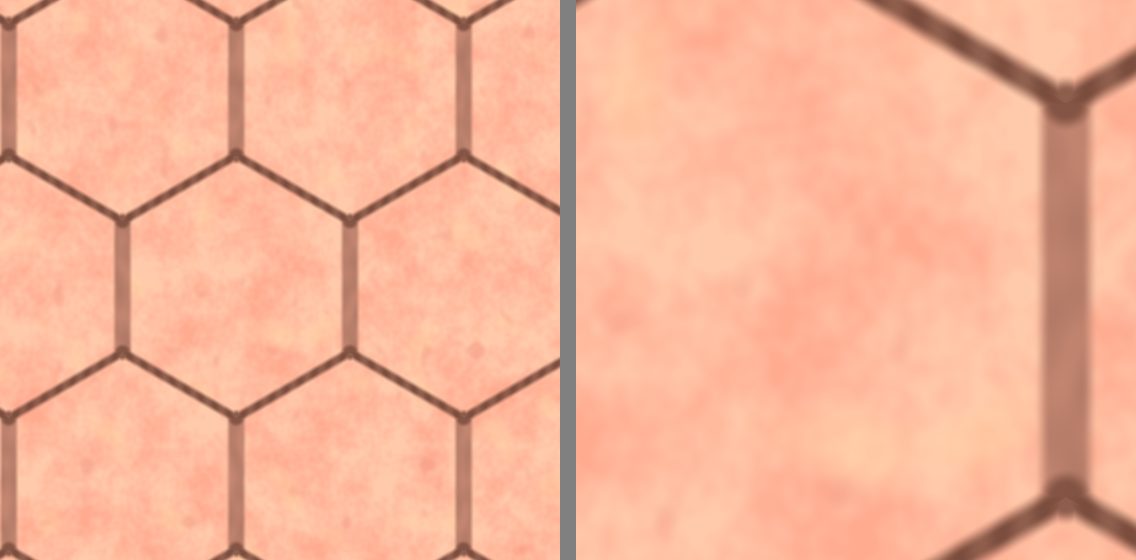
Left, the full canvas; right, a detail of the centre.
A WebGL 2 fragment shader for this pattern:

```glsl
#version 300 es
precision highp float;
// Mottled peach hexagon tiles with wide soft uprights and thin dark slanted joints.

#define TILE_PITCH 0.40625
#define TILE_CENTER vec2(0.4219, 0.4880)
#define UPRIGHT_HALF 0.0143
#define SLANT_HALF 0.0072
#define NODE_RADIUS 0.0125
#define EDGE_SOFTNESS 0.0050
#define BEADS_PER_PITCH 16.0
#define BEAD_STRENGTH 0.16
#define MOTTLE_SCALE 8.5
#define MOTTLE_CONTRAST 1.6

uniform vec2 u_resolution;
out vec4 fragColor;

const float TAU = 6.2831853;
const float SQRT3 = 1.7320508;
const vec3 PEACH = vec3(1.00, 0.79, 0.67);
const vec3 PINK = vec3(1.00, 0.67, 0.565);
const vec3 CREAM = vec3(1.00, 0.83, 0.65);
const vec3 BLUSH = vec3(0.95, 0.60, 0.51);
const vec3 UPRIGHT = vec3(0.73, 0.50, 0.42);
const vec3 SLANT = vec3(0.48, 0.30, 0.24);

// Unit gradient for a lattice point
vec2 gradientAt(vec2 cell) {
  uvec2 q = uvec2(ivec2(cell) + 4096) * uvec2(1597334673u, 3812015801u);
  uint h = q.x ^ q.y;
  h = (h ^ (h >> 15u)) * 2246822519u;
  h ^= h >> 13u;
  float angle = float(h & 65535u) / 65536.0 * TAU;
  return vec2(cos(angle), sin(angle));
}

float gradientNoise(vec2 p) {
  vec2 i = floor(p), f = p - i;
  vec2 w = f * f * f * (f * (f * 6.0 - 15.0) + 10.0);
  vec2 e = vec2(1.0, 0.0);
  float a = dot(gradientAt(i), f);
  float b = dot(gradientAt(i + e.xy), f - e.xy);
  float c = dot(gradientAt(i + e.yx), f - e.yx);
  float d = dot(gradientAt(i + e.xx), f - e.xx);
  return mix(mix(a, b, w.x), mix(c, d, w.x), w.y);
}

float fractalNoise(vec2 p) {
  float sum = 0.0, weight = 0.42;
  for (int octave = 0; octave < 4; octave++) {
    sum += weight * gradientNoise(p);
    p = p * 2.13 + vec2(17.3, 9.1);
    weight *= 0.78;
  }
  return sum;
}

// Offset from the nearest tile centre, in units of the pitch
vec2 hexLocal(vec2 p) {
  vec2 period = vec2(1.0, SQRT3);
  vec2 a = p - period * floor(p / period + 0.5);
  vec2 q = p - 0.5 * period;
  vec2 b = q - period * floor(q / period + 0.5);
  return dot(a, a) < dot(b, b) ? a : b;
}

// Coverage of a soft line of the given half width
float stroke(float dist, float halfWidth, float softness) {
  return 1.0 - smoothstep(halfWidth - softness, halfWidth + softness, dist);
}

// Blotchy glaze with pale patches and small rosy spots
vec3 glaze(vec2 uv) {
  vec2 p = uv * vec2(1.1, 1.0) * MOTTLE_SCALE;
  float blotch = 0.42 + MOTTLE_CONTRAST * fractalNoise(p);
  vec3 color = mix(PEACH, PINK, clamp(blotch, 0.0, 1.0));
  float pale = smoothstep(0.15, 0.55, gradientNoise(p * 1.4 + 31.7));
  color = mix(color, CREAM, 0.45 * pale);
  float spot = smoothstep(0.36, 0.62, gradientNoise(p * 2.3 + 73.2));
  return mix(color, BLUSH, 0.5 * spot);
}

void main() {
  vec2 uv = gl_FragCoord.xy / u_resolution.y;
  float softness = max(EDGE_SOFTNESS, 0.75 / u_resolution.y);
  vec2 lattice = (uv - TILE_CENTER) / TILE_PITCH;
  vec2 local = abs(hexLocal(lattice));

  // Distances to the joints and corners, in canvas units
  float uprightDist = TILE_PITCH * (0.5 - local.x);
  float slantDist = TILE_PITCH * (0.5 - dot(local, vec2(0.5, 0.5 * SQRT3)));
  float sideNode = distance(local, vec2(0.5, 0.5 / SQRT3));
  float tipNode = distance(local, vec2(0.0, 1.0 / SQRT3));
  float nodeDist = TILE_PITCH * min(sideNode, tipNode);

  // Wide uprights, lightly uneven in tone
  vec3 color = glaze(uv);
  vec3 uprightColor = UPRIGHT * (1.0 + 0.10 * gradientNoise(uv * vec2(50.0, 24.0)));
  color = mix(color, uprightColor, stroke(uprightDist, UPRIGHT_HALF, softness));

  // Thin beaded slants meet in dark corners
  float bead = 0.5 + 0.5 * cos(TAU * BEADS_PER_PITCH * lattice.x);
  float slant = stroke(slantDist, SLANT_HALF, softness) * (1.0 - BEAD_STRENGTH * bead);
  float node = 0.85 * stroke(nodeDist, NODE_RADIUS, softness);
  color = mix(color, SLANT, max(slant, node));

  fragColor = vec4(color, 1.0);
}
```
